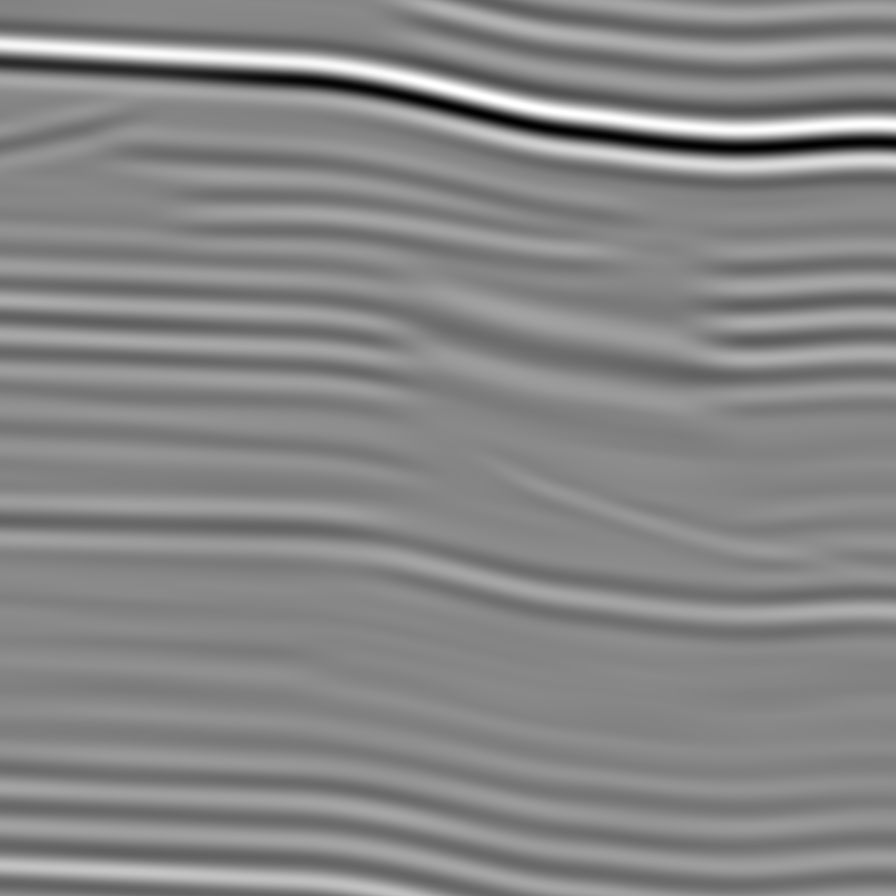
A three.js fragment shader for this texture:

```glsl
// Grey layered section: one strong sinking horizon over many faint reflectors.
// Each group of reflectors is a cosine wave train under a soft envelope,
// bent along a shared fold curve and faded at its lateral ends.
#define BASE_GREY 0.525
#define CREST_GAIN 0.46
#define TROUGH_GAIN 0.52
#define LINE_WIDTH 0.0098
#define END_FADE 0.05
#define GRAIN_GAIN 0.035
#define TAU 6.2831853

varying vec2 vUv;

float hash(vec2 p) {
  return fract(sin(dot(p, vec2(41.3, 289.1))) * 43758.5);
}

float noise(vec2 p) {
  vec2 cell = floor(p);
  vec2 f = fract(p);
  f = f * f * (3.0 - 2.0 * f);
  return mix(mix(hash(cell), hash(cell + vec2(1.0, 0.0)), f.x),
             mix(hash(cell + vec2(0.0, 1.0)), hash(cell + 1.0), f.x), f.y);
}

// Downward displacement of the layers across the section.
float fold(float x) {
  float dip = (x - 0.68) / 0.06;
  return 0.06 * x + 0.047 * smoothstep(0.33, 0.72, x)
       - 0.017 * smoothstep(0.8, 1.0, x) - 0.004 * exp(-dip * dip);
}

float bell(float t, float width) {
  t /= width;
  return exp(-t * t);
}

// Wave train between span.x and span.y; depth is its centre at span.x.
float train(vec2 p, vec2 span, float depth, float spread, float period,
            float gain, float tilt) {
  float along = p.x - span.x;
  float t = p.y - depth - (fold(p.x) - fold(span.x)) - tilt * along;
  float ends = smoothstep(-END_FADE, END_FADE, along)
             * smoothstep(-END_FADE, END_FADE, span.y - p.x);
  return gain * ends * bell(t, spread) * cos(TAU * t / period);
}

// Strong horizon: a bright crest, a dark trough and weaker side lobes.
float horizon(vec2 p) {
  float d = p.y - fold(p.x);
  float right = smoothstep(0.25, 0.8, p.x);
  float trough = TROUGH_GAIN * mix(0.7, 1.0, smoothstep(0.15, 0.36, p.x));
  return CREST_GAIN * bell(d - 0.0495, LINE_WIDTH)
       - trough * bell(d - 0.0695, LINE_WIDTH)
       + mix(0.13, 0.34, right) * bell(d - 0.089, LINE_WIDTH)
       - 0.15 * bell(d - 0.029, LINE_WIDTH)
       - 0.15 * right * bell(d - 0.109, LINE_WIDTH);
}

float upperTrains(vec2 p) {
  float s = train(p, vec2(0.45, 1.1), 0.0, 0.07, 0.043, 0.14, 0.0);
  s += train(p, vec2(-0.1, 0.14), 0.184, 0.027, 0.045, -0.11, -0.27);
  s += train(p, vec2(0.13, 0.7), 0.168, 0.03, 0.045, -0.10, 0.0);
  s += train(p, vec2(0.2, 0.68), 0.239, 0.038, 0.042, 0.11, -0.06);
  s += train(p, vec2(0.79, 1.1), 0.359, 0.085, 0.0402, 0.16, 0.0);
  return s;
}

float middleTrains(vec2 p) {
  float s = train(p, vec2(-0.1, 0.45), 0.35, 0.08, 0.039, -0.14, -0.015);
  s += train(p, vec2(0.46, 0.8), 0.354, 0.07, 0.073, -0.11, 0.035);
  s += train(p, vec2(-0.1, 0.46), 0.472, 0.05, 0.041, -0.05, 0.0);
  s += train(p, vec2(-0.1, 0.42), 0.577, 0.038, 0.045, -0.13, -0.03);
  s += train(p, vec2(0.56, 0.95), 0.525, 0.02, 0.045, 0.06, 0.2);
  s += train(p, vec2(0.42, 1.1), 0.618, 0.033, 0.045, 0.12, 0.01);
  s += train(p, vec2(0.85, 1.1), 0.61, 0.08, 0.04, 0.04, 0.0);
  return s;
}

float lowerTrains(vec2 p) {
  float s = train(p, vec2(-0.1, 0.35), 0.73, 0.06, 0.045, 0.04, -0.01);
  s += train(p, vec2(-0.1, 1.1), 0.938, 0.14, 0.043, -0.12, -0.01);
  s += train(p, vec2(-0.1, 0.5), 0.962, 0.018, 0.05, 0.13, -0.01);
  return s;
}

void main() {
  vec2 p = vec2(vUv.x, 1.0 - vUv.y); // depth grows downward

  // Reflection strength wanders gently along the layers.
  float d = p.y - fold(p.x);
  float strength = 0.8 + 0.4 * noise(vec2(p.x * 5.0, d * 22.0));
  float layers = upperTrains(p) + middleTrains(p) + lowerTrains(p);
  float grain = GRAIN_GAIN * (noise(vec2(p.x * 7.0, d * 75.0)) - 0.5);

  float grey = BASE_GREY + horizon(p) + strength * layers + grain;
  gl_FragColor = vec4(vec3(clamp(grey, 0.0, 1.0)), 1.0);
}
```
